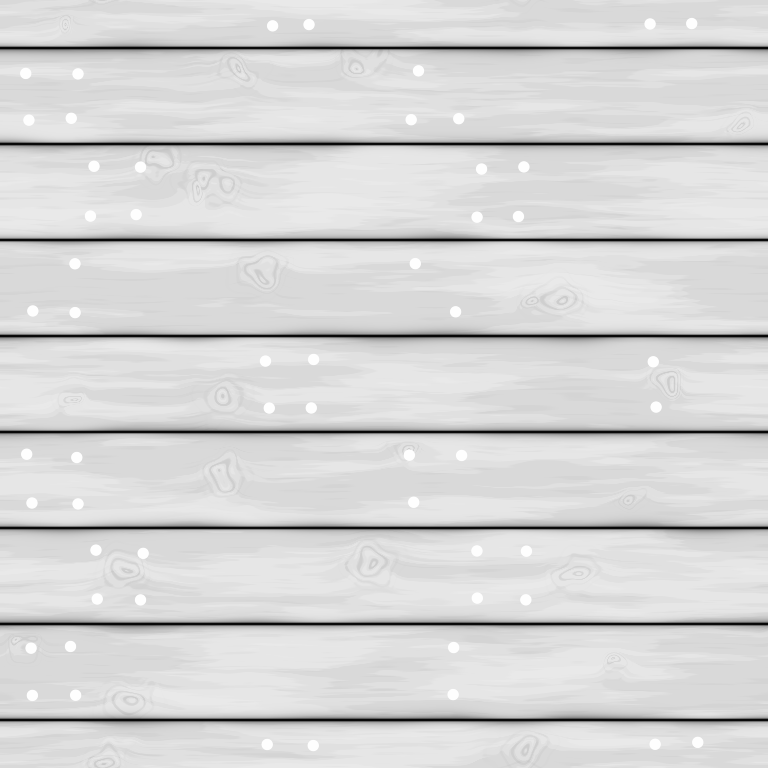
This texture is drawn by a Shadertoy shader. Its source:

```glsl
// Eight whitewashed horizontal boards with dark seams, pale nail heads and knots.
// Each board gets its own stretched noise, cut into flat tones of grain;
// all noise wraps across and the board number wraps upward, so the tile is seamless.

const float BOARDS = 8.0;

float hash(vec3 p) {
    p = fract(p * vec3(0.1031, 0.1030, 0.0973));
    p += dot(p, p.zyx + 31.32);
    return fract((p.x + p.y) * p.z);
}

// Value noise that wraps in x after a whole number of cells
float noise(vec2 p, float period, float seed) {
    vec2 i = floor(p), f = fract(p);
    f = f * f * (3.0 - 2.0 * f);
    float x0 = mod(i.x, period), x1 = mod(i.x + 1.0, period);
    float low = mix(hash(vec3(x0, i.y, seed)), hash(vec3(x1, i.y, seed)), f.x);
    float high = mix(hash(vec3(x0, i.y + 1.0, seed)), hash(vec3(x1, i.y + 1.0, seed)), f.x);
    return mix(low, high, f.y);
}

float fbm(vec2 p, float period, float seed) {
    float sum = 0.0, weight = 0.5;
    for (int i = 0; i < 4; i++) {
        sum += weight * noise(p, period, seed + float(i) * 17.0);
        p *= 2.0;
        period *= 2.0;
        weight *= 0.55;
    }
    return sum / 1.01;
}

float wrapX(float dx) {
    return mod(dx + 0.5 * BOARDS, BOARDS) - 0.5 * BOARDS;
}

// Knots: x = upward bend of the grain, y = ring value, z = ring strength
vec3 knots(vec2 p, float board) {
    vec3 result = vec3(0.0);
    vec2 wobble = vec2(noise(p * 5.0, 40.0, board + 61.0),
                       noise(p * 5.0, 40.0, board + 83.0)) - 0.5;
    for (int k = 0; k < 3; k++) {
        vec3 id = vec3(float(k) * 7.0 + 3.0, board, 5.0);
        vec2 center = vec2(BOARDS * hash(id), 0.15 + 0.7 * hash(id + 11.0));
        float radius = mix(0.09, 0.23, hash(id + 23.0));
        vec2 d = vec2(wrapX(p.x - center.x), p.y - center.y);
        float r = length((d + 0.2 * wobble) * vec2(0.8, 1.0)) / radius;
        float strength = exp(-r * r * r);
        result.x += 0.14 * exp(-0.6 * r * r);
        if (strength > result.z) {
            result.yz = vec2(0.5 + 0.5 * sin(r * 15.0 + 5.0 * wobble.x), strength);
        }
    }
    return result;
}

// Two nail groups per board, staggered from row to row, some nails absent
float nails(vec2 p, float board, float pixel) {
    float cover = 0.0;
    float start = mod(board, 2.0) > 0.5 ? 0.54 : (mod(board, 4.0) > 1.0 ? 1.22 : 3.02);
    for (int n = 0; n < 8; n++) {
        float group = float(n / 4), column = float(n % 2), line = float((n / 2) % 2);
        vec3 id = vec3(float(n) + 2.0, board, 43.0);
        float absent = step(hash(id), mix(0.1, 0.38, group));
        vec2 jitter = vec2(hash(id + 5.0), hash(id + 9.0)) - 0.5;
        vec2 center = vec2(start + 4.0 * group + 0.46 * (column - 0.5), 0.25 + 0.5 * line);
        vec2 d = p - center - jitter * vec2(0.1, 0.04);
        float dist = length(vec2(wrapX(d.x), d.y)) - 0.059;
        cover = max(cover, (1.0 - absent) * (1.0 - smoothstep(-0.6 * pixel, 0.6 * pixel, dist)));
    }
    return cover;
}

void mainImage(out vec4 fragColor, in vec2 fragCoord) {
    // One unit is the height of a board; a seam lies at each whole y
    vec2 p = fragCoord / iResolution.xy * BOARDS + vec2(0.0, 0.5);
    float pixel = BOARDS / iResolution.y;
    float board = mod(floor(p.y), BOARDS);
    p.y = fract(p.y);

    // Grain: broad patches broken up by long thin streaks
    vec3 knot = knots(p, board);
    vec2 g = vec2(p.x, p.y - knot.x);
    g.y += 0.05 * (noise(g * vec2(1.5, 2.0), 12.0, board + 31.0) - 0.5);
    float patches = noise(g * vec2(0.5, 2.2), 4.0, board + 101.0);
    float streaks = fbm(g * vec2(0.625, 8.0), 5.0, board + 151.0);
    float tone = 0.35 * patches + 0.65 * streaks;
    tone = mix(tone, 0.42 + 0.18 * knot.y, 0.75 * knot.z);

    float shade = 0.902;
    shade -= 0.022 * smoothstep(0.46, 0.49, tone);
    shade -= 0.030 * smoothstep(0.54, 0.57, tone);
    shade += 0.012 * (1.0 - smoothstep(0.32, 0.36, tone));
    shade -= 0.045 * knot.z * smoothstep(0.72, 0.98, knot.y);

    // Fine fibres
    float fibre = noise(g * vec2(2.0, 42.0), 16.0, board + 211.0);
    shade -= 0.018 * smoothstep(0.72, 0.9, fibre);

    // Seam: uneven soft shadow around a thin black gap
    float edge = min(p.y, 1.0 - p.y);
    float side = step(0.5, p.y);
    float depth = noise(vec2(p.x * 1.5, 0.5), 12.0, board + 251.0 + 13.0 * side);
    shade *= 1.0 - mix(0.4, 0.75, depth) * exp(-edge / mix(0.016, 0.042, depth));
    shade *= 1.0 - 0.93 * (1.0 - smoothstep(0.005, 0.011 + pixel, edge));

    shade = mix(shade, 0.995, nails(p, board, pixel));
    fragColor = vec4(vec3(shade), 1.0);
}
```
